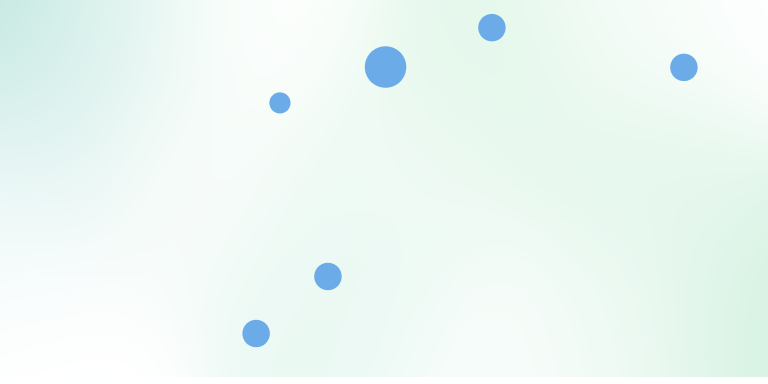
A Shadertoy shader for this background:

```glsl
// Soft mint and white colour mesh with six flat blue discs above a thin white footer.

// Lengths are in canvas heights, with the origin at the lower left.
const float BLEND_RADIUS = 0.26;
const float FOOTER_HEIGHT = 0.018;
const vec3 FOOTER_COLOR = vec3(1.0);
const vec3 DISC_COLOR = vec3(0.416, 0.671, 0.910);

// Colour mesh: anchor positions and the tint at each anchor
const int ANCHOR_COUNT = 16;
const vec2 ANCHORS[ANCHOR_COUNT] = vec2[](
    vec2(0.00, 1.00), vec2(0.28, 0.95), vec2(0.65, 0.95), vec2(0.06, 0.67),
    vec2(0.00, 0.38), vec2(0.12, 0.05), vec2(0.48, 0.52), vec2(0.87, 0.24),
    vec2(1.28, 0.83), vec2(1.33, 0.06), vec2(2.00, 1.00), vec2(1.72, 0.52),
    vec2(2.00, 0.14), vec2(1.04, 0.55), vec2(1.69, 0.96), vec2(1.68, 0.12));
const vec3 TINTS[ANCHOR_COUNT] = vec3[](
    vec3(0.745, 0.900, 0.870), vec3(0.895, 0.960, 0.945),
    vec3(0.990, 0.998, 0.990), vec3(0.865, 0.947, 0.937),
    vec3(0.960, 0.985, 0.985), vec3(1.000, 1.000, 1.000),
    vec3(0.970, 0.988, 0.978), vec3(0.920, 0.975, 0.953),
    vec3(0.895, 0.970, 0.922), vec3(0.972, 0.990, 0.982),
    vec3(1.000, 1.000, 1.000), vec3(0.900, 0.970, 0.930),
    vec3(0.830, 0.945, 0.880), vec3(0.937, 0.980, 0.955),
    vec3(0.960, 0.988, 0.970), vec3(0.930, 0.978, 0.952));

// Discs: centre in xy, radius in z
const int DISC_COUNT = 6;
const vec3 DISCS[DISC_COUNT] = vec3[](
    vec3(0.729, 0.732, 0.0275), vec3(1.004, 0.8255, 0.0540),
    vec3(1.281, 0.928, 0.0357), vec3(1.781, 0.8245, 0.0357),
    vec3(0.854, 0.280, 0.0357), vec3(0.667, 0.1315, 0.0357));

// Blends all tints with normalized Gaussian weights.
vec3 colorMesh(vec2 p) {
    vec3 colorSum = vec3(0.0);
    float weightSum = 0.0;
    for (int i = 0; i < ANCHOR_COUNT; i++) {
        vec2 offset = (p - ANCHORS[i]) / BLEND_RADIUS;
        float weight = exp(-dot(offset, offset));
        colorSum += weight * TINTS[i];
        weightSum += weight;
    }
    return colorSum / weightSum;
}

// Signed distance to the nearest disc
float discDistance(vec2 p) {
    float nearest = 1e3;
    for (int i = 0; i < DISC_COUNT; i++) {
        nearest = min(nearest, length(p - DISCS[i].xy) - DISCS[i].z);
    }
    return nearest;
}

// Antialiased coverage of the region where the distance is negative
float coverage(float signedDistance, float pixel) {
    return clamp(0.5 - signedDistance / pixel, 0.0, 1.0);
}

void mainImage(out vec4 fragColor, in vec2 fragCoord) {
    float pixel = 1.0 / iResolution.y;
    vec2 p = fragCoord * pixel;

    vec3 color = colorMesh(p);
    color = mix(color, FOOTER_COLOR, coverage(p.y - FOOTER_HEIGHT, pixel));
    color = mix(color, DISC_COLOR, coverage(discDistance(p), pixel));

    fragColor = vec4(color, 1.0);
}
```
